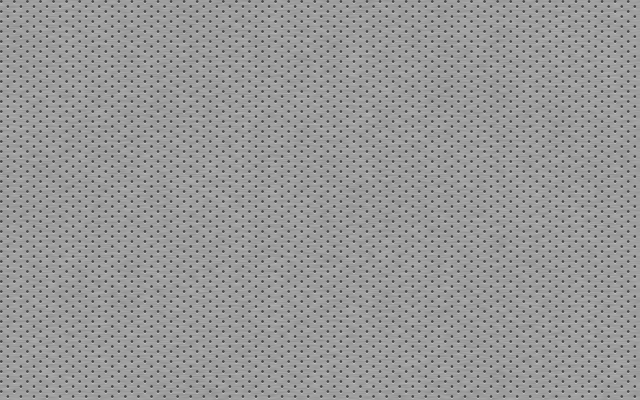
This texture is drawn by a Shadertoy shader. Its source:

```glsl
const vec2 HOLE_COUNT = vec2(49.0, 80.0);   // holes per row, staggered rows
const float CANVAS_ASPECT = 1.6;
const float HOLE_RADIUS = 0.0034;
const vec2 LATTICE_PHASE = vec2(0.1, 0.167);

const vec3 STEEL = vec3(0.62);
const vec3 RIM_LIGHT = vec3(0.83);
const vec3 HOLE_TOP = vec3(0.21);
const vec3 HOLE_BOTTOM = vec3(0.36);

vec2 hashGradient(vec2 cell) {
    vec3 h = fract(cell.xyx * vec3(0.1031, 0.1030, 0.0973));
    h += dot(h, h.yzx + 33.33);
    float angle = 6.2832 * fract((h.x + h.y) * h.z);
    return vec2(cos(angle), sin(angle));
}

float gradientNoise(vec2 p) {
    vec2 cell = floor(p);
    vec2 f = p - cell;
    vec2 u = f * f * f * (f * (f * 6.0 - 15.0) + 10.0);
    vec2 e = vec2(1.0, 0.0);
    float a = dot(hashGradient(cell), f);
    float b = dot(hashGradient(cell + e.xy), f - e.xy);
    float c = dot(hashGradient(cell + e.yx), f - e.yx);
    float d = dot(hashGradient(cell + e.xx), f - e.xx);
    return mix(mix(a, b, u.x), mix(c, d, u.x), u.y);
}

// Horizontal brush strokes at several scales
float brushedGrain(vec2 p) {
    float grain = 0.0;
    vec2 frequency = vec2(14.0, 130.0);
    float amplitude = 0.035;
    for (int i = 0; i < 3; i++) {
        grain += amplitude * gradientNoise(p * frequency + float(i) * 17.3);
        frequency *= vec2(1.8, 1.7);
        amplitude *= 1.15;
    }
    return grain;
}

// Offset from the centre of the hole in the current staggered cell
vec2 holeOffset(vec2 p, vec2 count, vec2 phase) {
    vec2 pitch = vec2(CANVAS_ASPECT, 1.0) / count;
    vec2 q = p / pitch - phase;
    float row = floor(q.y);
    q.x += 0.5 * mod(row, 2.0);
    // Odd rows sit on the lattice columns, even rows halfway between
    return (fract(q) - 0.5) * pitch;
}

float discMask(vec2 offset, float radius, float blur) {
    return 1.0 - smoothstep(-blur, blur, length(offset) - radius);
}

vec3 punchHole(vec3 surface, vec2 offset, float radius, float blur) {
    // Lit lower lip, then the shaded opening over it
    vec2 lipOffset = offset + vec2(0.0, 0.5 * radius);
    vec3 color = mix(surface, RIM_LIGHT, discMask(lipOffset, radius, blur));
    float depth = smoothstep(radius, -radius, offset.y);
    vec3 opening = mix(HOLE_TOP, HOLE_BOTTOM, depth);
    return mix(color, opening, discMask(offset, radius, blur));
}

void mainImage(out vec4 fragColor, in vec2 fragCoord) {
    vec2 p = fragCoord / iResolution.y;
    float blur = 0.6 / iResolution.y;

    // Brushed sheet with faint broad unevenness
    float unevenness = 0.012 * gradientNoise(p * vec2(3.0, 5.0));
    vec3 sheet = STEEL + brushedGrain(p) + unevenness;

    vec2 offset = holeOffset(p, HOLE_COUNT, LATTICE_PHASE);
    fragColor = vec4(punchHole(sheet, offset, HOLE_RADIUS, blur), 1.0);
}
```
